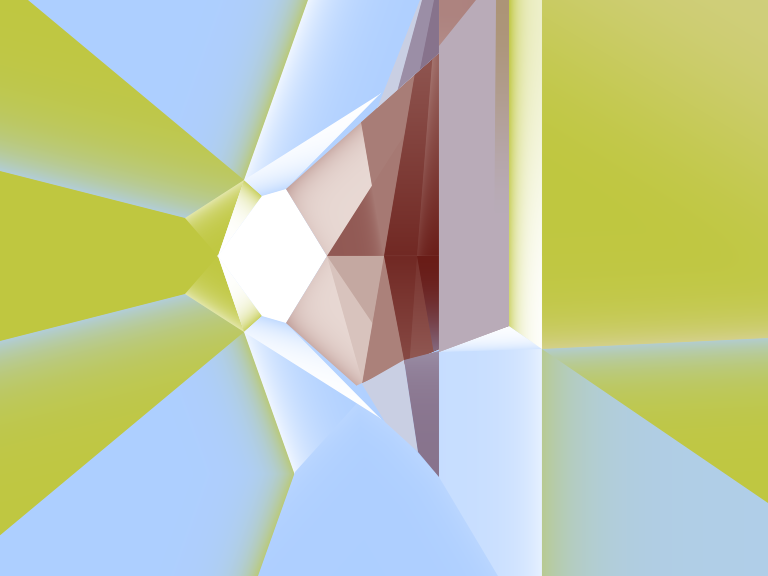
This background is drawn by a WebGL 1 fragment shader. Its source:

```glsl
precision highp float;
uniform vec2 u_resolution;

#define HEIGHT 5.76
#define AXIS 3.2
#define OLIVE vec3(0.75, 0.78, 0.25)
#define BLUE vec3(0.68, 0.81, 1.0)
#define WHITE vec3(1.0)
#define PALE vec3(0.91, 0.85, 0.83)
#define TAUPE vec3(0.77, 0.66, 0.63)
#define ROSE vec3(0.57, 0.35, 0.33)
#define DARK vec3(0.41, 0.11, 0.09)
#define VIOLET vec3(0.53, 0.45, 0.55)
#define LAVENDER vec3(0.79, 0.81, 0.89)

vec2 p;
vec3 color;

// Signed distance, positive on the right of the line from a to b
float edge(vec2 a, vec2 b) {
  vec2 d = b - a;
  return dot(p - a, vec2(d.y, -d.x)) / length(d);
}

float tri(vec2 a, vec2 b, vec2 c) {
  return min(edge(a, b), min(edge(b, c), edge(c, a)));
}

float quad(vec2 a, vec2 b, vec2 c, vec2 d) {
  return min(min(edge(a, b), edge(b, c)), min(edge(c, d), edge(d, a)));
}

float glow(float d, float width) {
  return exp(-max(d, 0.0) / width);
}

void paint(float d, vec3 tint) {
  float soft = 0.6 * HEIGHT / u_resolution.y;
  color = mix(color, tint, smoothstep(-soft, soft, d));
}

void main() {
  p = gl_FragCoord.xy * HEIGHT / u_resolution.y - vec2(0.0, AXIS);
  vec2 place = p;
  vec2 mirrored = vec2(p.x, abs(p.y));
  vec2 hub = vec2(2.44, 0.76), wing = vec2(1.85, 0.38), tip = vec2(2.18, 0.0);
  vec2 brow = vec2(2.62, 0.6), crown = vec2(2.86, 0.67), nose = vec2(3.27, 0.0);
  vec2 heart = vec2(3.84, 0.0), spine = vec2(4.17, 0.0), corner = vec2(5.42, -0.93);
  vec2 bend = vec2(2.95, -2.16), peak = vec2(3.58, -1.46), keel = vec2(4.39, -2.21);

  // Rays on the left, mirrored about the axis
  float bendSide = place.y < 0.0 ? edge(bend, vec2(2.58, -3.2)) : 9.0;
  p = mirrored;
  float ray = edge(hub, vec2(3.08, 2.56));
  color = mix(BLUE, OLIVE, 0.7 * glow(min(-ray, bendSide), 0.17));
  float wingRay = edge(vec2(0.0, 0.85), wing);
  paint(edge(vec2(0.28, 2.56), hub), mix(OLIVE, BLUE, 0.8 * glow(-wingRay, 0.35)));
  paint(min(wingRay, 2.3 - p.x), OLIVE);
  paint(ray, mix(BLUE, WHITE, 0.8 * glow(ray, 0.3)));

  // Pale column and the blue floor
  p = place;
  paint(min(p.x - 4.39, -p.y), mix(BLUE, WHITE, 0.3 + 0.4 * glow(5.42 - p.x, 0.25)));
  float slope = min(edge(peak, vec2(3.98, -1.75)), edge(vec2(3.98, -1.75), keel));
  float dome = min(min(edge(bend, peak), slope), edge(keel, vec2(4.98, -3.2)));
  paint(min(dome, -bendSide), mix(BLUE, WHITE, 0.15 * glow(dome, 0.2)));

  // Facets around the white core
  p = mirrored;
  paint(tri(wing, hub, tip), mix(OLIVE, WHITE, 0.55 * glow(edge(wing, hub), 0.12)));
  paint(tri(hub, brow, tip), mix(WHITE, OLIVE, 0.85 * glow(edge(hub, brow), 0.12)));
  paint(quad(hub, vec2(3.8, 1.62), crown, brow),
        mix(WHITE, BLUE, 0.75 * glow(edge(crown, brow), 0.16)));
  paint(min(min(edge(tip, brow), edge(brow, crown)), edge(crown, nose)), WHITE);
  float roof = edge(crown, vec2(4.39, 2.03));
  float front = edge(nose, crown);
  p = place;
  float body = min(min(front, roof), min(4.39 - p.x, edge(vec2(4.39, -0.93), vec2(3.6, -1.28))));
  paint(body, mix(PALE, ROSE, 0.35 * glow(roof, 0.12) + 0.12 * glow(front, 0.1)));

  // Upper gem facets, from the nose to the dark spine
  float upper = min(body, p.y);
  float height = clamp(p.y / 1.9, 0.0, 1.0);
  float lean = edge(heart, vec2(3.62, 1.28));
  paint(min(upper, lean), mix(TAUPE, ROSE, 0.55));
  paint(min(upper, edge(nose, vec2(3.73, 0.72))),
        mix(ROSE, TAUPE, 0.4 * glow(-lean, 0.08)));
  float dark = edge(heart, vec2(4.07, 1.36));
  paint(min(upper, dark), mix(DARK, ROSE, 0.2 + 0.7 * height));
  float back = edge(spine, vec2(4.33, 2.06));
  paint(min(upper, back), mix(DARK, ROSE, height + 0.45 * glow(back, 0.07)));

  // Lower gem facets
  float lower = min(body, -p.y);
  float depth = clamp(-p.y, 0.0, 1.0);
  paint(min(lower, edge(vec2(3.63, -1.28), nose)), mix(PALE, TAUPE, 0.45));
  paint(min(lower, edge(vec2(4.0, -1.08), nose)), TAUPE);
  paint(min(lower, edge(vec2(3.62, -1.28), heart)), mix(ROSE, TAUPE, 0.5));
  paint(min(lower, edge(vec2(4.04, -1.04), heart)), mix(DARK, ROSE, 0.2 + 0.5 * depth));
  paint(min(lower, edge(vec2(4.1, -1.0), spine)), mix(DARK, ROSE, 0.35 + 0.6 * depth));
  paint(min(lower, edge(vec2(4.34, -0.98), spine)), mix(DARK, VIOLET, depth * depth));

  // Violet shards above and below the gem
  float shard = min(-roof, min(4.39 - p.x, p.y - 1.0));
  paint(min(shard, edge(vec2(3.8, 1.55), vec2(4.2, 2.56))), LAVENDER);
  paint(min(shard, edge(vec2(4.0, 1.75), vec2(4.22, 2.56))), mix(VIOLET, LAVENDER, 0.3));
  paint(min(shard, edge(vec2(4.2, 1.87), vec2(4.34, 2.56))), VIOLET);
  vec2 hinge = vec2(4.04, -1.04), hem = vec2(4.18, -1.96);
  paint(quad(vec2(3.62, -1.28), hinge, hem, vec2(3.85, -1.66)), LAVENDER);
  paint(quad(hinge, vec2(4.39, -0.95), keel, hem), mix(VIOLET, LAVENDER, 0.25 * glow(-p.y - 1.0, 0.3)));

  // Rose panel, olive strip and the white wedge below them
  vec2 sill = vec2(4.39, -0.96), foot = vec2(5.09, -0.7);
  float wedge = edge(corner, sill);
  paint(tri(sill, foot, corner), mix(WHITE, BLUE, 0.55 * glow(wedge, 0.09)));
  float base = edge(foot, sill);
  float blush = 0.75 * smoothstep(0.1, 2.5, p.y) + 0.5 * glow(base, 0.15);
  blush += 0.4 * glow(5.09 - p.x, 0.08);
  float panel = min(min(p.x - 4.39, 5.09 - p.x), base);
  paint(panel, mix(WHITE, ROSE, min(blush, 0.85)));
  paint(min(panel, edge(vec2(4.39, 2.1), vec2(4.76, 2.56))), mix(LAVENDER, ROSE, 0.3));
  paint(min(panel, edge(vec2(4.94, 0.0), vec2(4.96, 2.56))),
        mix(color, mix(ROSE, OLIVE, 0.4), 0.6 * smoothstep(0.3, 2.5, p.y)));
  float strip = min(min(p.x - 5.09, 5.42 - p.x), edge(corner, foot));
  float tintUp = smoothstep(-0.8, 2.6, p.y);
  paint(strip, mix(WHITE, OLIVE, 0.75 * glow(p.x - 5.09, 0.1) + 0.25 * tintUp));

  // Right field and its two lower wedges
  float wall = p.x - corner.x;
  float ledge = edge(corner, vec2(7.68, -0.82));
  float ramp = edge(corner, vec2(7.68, -2.47));
  float haze = 0.4 * smoothstep(0.8, 4.0, 0.6 * wall + p.y) + 0.5 * glow(-ledge, 0.25);
  paint(wall, mix(OLIVE, PALE, haze));
  paint(min(wall, ledge), mix(OLIVE, BLUE, 0.75 * glow(ledge, 0.3)));
  paint(min(wall, ramp), mix(BLUE, OLIVE, 0.12 + 0.45 * glow(wall, 0.4)));

  gl_FragColor = vec4(color, 1.0);
}
```
